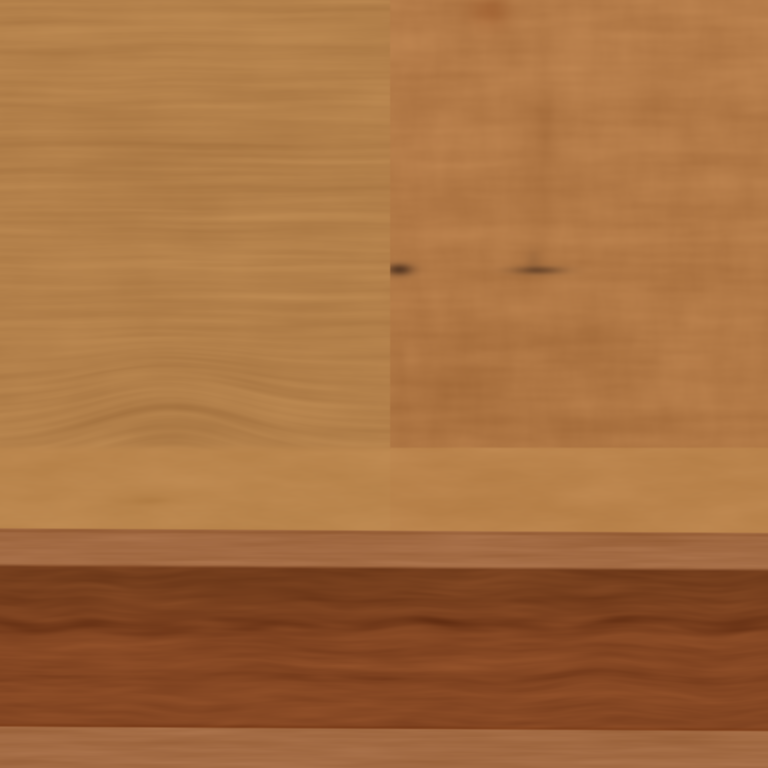
Write a WebGL 1 fragment shader that draws this texture.

```glsl
precision highp float;
// Pale wooden planks above a moulded edge with a dark, red-brown board.
// Flat zones are split by soft edges; stretched gradient noise gives the
// grain, and a bent height field gives the arched growth rings and knots.

uniform vec2 u_resolution;

const vec3 PLANK_LEFT  = vec3(0.702, 0.502, 0.290);
const vec3 PLANK_RIGHT = vec3(0.692, 0.468, 0.268);
const vec3 PLANK_LOW   = vec3(0.730, 0.523, 0.300);
const vec3 MOULDING    = vec3(0.635, 0.415, 0.260);
const vec3 BOARD_TOP   = vec3(0.455, 0.240, 0.110);
const vec3 BOARD_LOW   = vec3(0.525, 0.280, 0.138);
const vec3 KNOT        = vec3(0.300, 0.190, 0.120);
const float SEAM_X     = 0.508;
const float PLANK_SEAM = 0.417;
const float LIP_TOP    = 0.312;
const float BOARD_HIGH = 0.264;
const float BOARD_BASE = 0.054;
const float EDGE_TILT  = 0.006;

vec2 hashGradient(vec2 cell) {
  float angle = 6.2832 * fract(sin(dot(cell, vec2(127.1, 311.7))) * 4375.85);
  return vec2(cos(angle), sin(angle));
}

float gradientNoise(vec2 p) {
  vec2 i = floor(p);
  vec2 f = p - i;
  vec2 w = f * f * f * (f * (f * 6.0 - 15.0) + 10.0);
  float a = dot(hashGradient(i), f);
  float b = dot(hashGradient(i + vec2(1.0, 0.0)), f - vec2(1.0, 0.0));
  float c = dot(hashGradient(i + vec2(0.0, 1.0)), f - vec2(0.0, 1.0));
  float d = dot(hashGradient(i + 1.0), f - 1.0);
  return mix(mix(a, b, w.x), mix(c, d, w.x), w.y);
}

float fbm(vec2 p) {
  float sum = 0.0;
  float weight = 0.6;
  for (int i = 0; i < 4; i++) {
    sum += weight * gradientNoise(p);
    p = p * 2.03 + 17.3;
    weight *= 0.5;
  }
  return sum;
}

// 1 above the given height, 0 below it
float above(float y, float height, float soft) {
  return smoothstep(height - soft, height + soft, y);
}

// Soft elliptical spot
float blob(vec2 p, vec2 centre, vec2 radius) {
  vec2 d = (p - centre) / radius;
  return exp(-dot(d, d));
}

vec3 leftPlank(vec2 p) {
  // Arched growth rings, fading out higher up
  float arch = 0.045 * (exp(-pow((p.x - 0.22) / 0.13, 2.0)) - 0.3);
  float bend = arch * (1.0 - smoothstep(0.45, 0.60, p.y));
  float y = p.y - bend + 0.004 * gradientNoise(p * vec2(7.0, 12.0));
  float grain = 0.050 * fbm(vec2(p.x * 2.5, y * 55.0));
  grain += 0.030 * gradientNoise(vec2(p.x * 4.0 + 9.0, y * 125.0));
  grain += 0.030 * fbm(p * vec2(8.0, 10.0));
  grain -= 0.040 * blob(vec2(p.x, y), vec2(0.22, 0.440), vec2(0.22, 0.006));
  grain -= 0.040 * blob(p, vec2(0.22, 0.440), vec2(0.085, 0.016));
  grain -= 0.022 * blob(vec2(p.x, y), vec2(0.20, 0.488), vec2(0.25, 0.005));
  grain -= 0.020 * blob(p, vec2(0.20, 0.80), vec2(0.40, 0.03));
  return PLANK_LEFT + grain * vec3(1.0, 0.95, 0.75);
}

vec3 rightPlank(vec2 p) {
  float grain = 0.060 * fbm(p * vec2(6.0, 24.0) + 31.0);
  grain += 0.035 * fbm(p * vec2(24.0, 9.0) + 53.0);
  grain += 0.018 * gradientNoise(p * vec2(7.0, 95.0));
  grain += 0.022 * blob(p, vec2(0.72, 0.690), vec2(0.30, 0.012));
  grain += 0.025 * blob(p, vec2(0.537, 0.534), vec2(0.013));
  grain -= 0.022 * blob(p, vec2(0.60, 0.52), vec2(0.16, 0.07));
  grain -= 0.030 * blob(p, vec2(0.71, 0.83), vec2(0.014, 0.12));
  grain -= 0.020 * blob(p, vec2(0.80, 0.45), vec2(0.35, 0.014));
  vec3 color = PLANK_RIGHT + grain * vec3(1.0, 0.95, 0.8);
  color += 0.014 * smoothstep(0.60, 0.95, p.y);
  color -= vec3(0.05, 0.07, 0.06) * blob(p, vec2(0.637, 0.985), vec2(0.025, 0.022));
  // Two dark knots, the first cut by the seam
  float knots = 0.85 * blob(p, vec2(0.520, 0.649), vec2(0.017, 0.0075));
  knots += 0.60 * blob(p, vec2(0.701, 0.648), vec2(0.033, 0.0055));
  knots += 0.14 * blob(p, vec2(0.695, 0.661), vec2(0.010, 0.014));
  return mix(color, KNOT, min(knots, 1.0));
}

vec3 lowPlank(vec2 p) {
  float grain = 0.045 * fbm(p * vec2(7.0, 28.0) + 71.0);
  grain -= 0.035 * blob(p, vec2(0.195, 0.348), vec2(0.035, 0.006));
  float side = smoothstep(SEAM_X - 0.002, SEAM_X + 0.002, p.x);
  return PLANK_LOW + grain - side * vec3(0.004, 0.012, 0.008);
}

vec3 moulding(vec2 p) {
  float grain = 0.060 * fbm(vec2(p.x * 4.0, p.y * 75.0) + 5.0);
  grain += 0.020 * gradientNoise(p * vec2(14.0, 180.0));
  float streak = blob(p, vec2(0.84, 0.296), vec2(0.11, 0.004));
  return MOULDING + grain - 0.05 * streak;
}

vec3 darkBoard(vec2 p) {
  float wave = 0.016 * gradientNoise(vec2(p.x * 7.0, p.y * 9.0 + 3.0));
  float y = p.y + wave;
  vec3 color = mix(BOARD_LOW, BOARD_TOP, smoothstep(0.15, 0.26, p.y));
  float grain = 0.080 * fbm(vec2(p.x * 4.0, y * 48.0));
  grain += 0.030 * gradientNoise(vec2(p.x * 16.0, y * 150.0));
  float broken = 0.6 + gradientNoise(vec2(p.x * 13.0, y * 85.0));
  grain -= 0.085 * broken * exp(-pow((y - 0.189) / 0.011, 2.0));
  grain -= 0.045 * broken * exp(-pow((y - 0.120) / 0.007, 2.0));
  return color + grain * vec3(1.0, 0.75, 0.5);
}

void main() {
  vec2 p = gl_FragCoord.xy / u_resolution;
  float soft = 0.0016;
  float tilted = p.y + EDGE_TILT * p.x;

  // Planks and their seams
  float side = smoothstep(SEAM_X - soft, SEAM_X + soft, p.x);
  vec3 upper = mix(leftPlank(p), rightPlank(p), side);
  float seamSoft = mix(0.007, 0.002, side);
  vec3 color = mix(lowPlank(p), upper, above(p.y, PLANK_SEAM, seamSoft));

  // Moulded strips and the dark board between them
  color = mix(moulding(p), color, above(tilted, LIP_TOP, soft));
  float board = above(tilted, BOARD_BASE, soft) * (1.0 - above(tilted, BOARD_HIGH, 0.003));
  color = mix(color, darkBoard(p), board);

  // Thin shade and light along the edges
  color -= 0.045 * exp(-pow((tilted - LIP_TOP + 0.003) / 0.0025, 2.0));
  color += 0.020 * exp(-pow((tilted - BOARD_HIGH - 0.005) / 0.003, 2.0));
  color -= 0.030 * exp(-pow((tilted - BOARD_BASE - 0.002) / 0.002, 2.0));
  gl_FragColor = vec4(clamp(color, 0.0, 1.0), 1.0);
}
```
